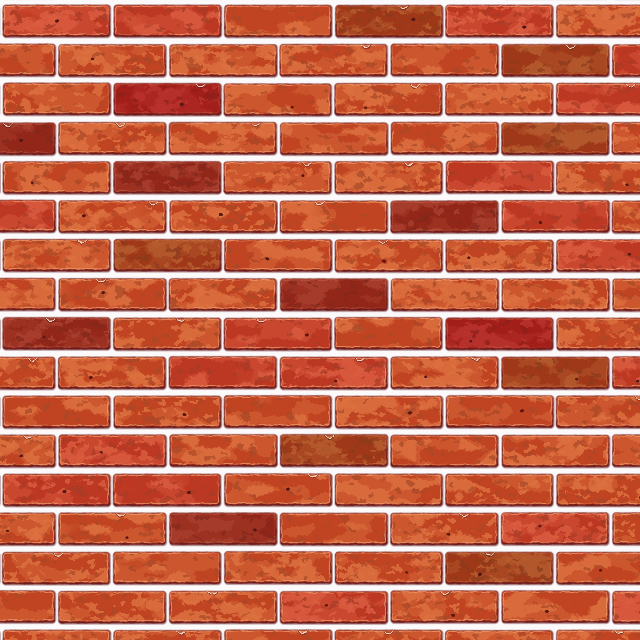
A WebGL 2 fragment shader for this texture:

```glsl
#version 300 es
precision highp float;
// Running-bond brick wall with white mortar: each brick is a wobbly rounded box
// with a maroon lower-right outline, a pale inner rim and flat painted patches.
// A hash per brick picks its tint, pit and chip; patches are cellular noise.
uniform vec2 u_resolution;
out vec4 fragColor;

float hash(vec2 p) {
    vec3 q = fract(p.xyx * vec3(0.1031, 0.1030, 0.0973));
    q += dot(q, q.yzx + 33.33);
    return fract((q.x + q.y) * q.z);
}

// Cellular noise: the random tone of nearby cells, blended softly at borders.
float cellular(vec2 p) {
    vec2 base = floor(p);
    float tone = 0.0, total = 0.0;
    for (int y = -1; y <= 1; y++)
        for (int x = -1; x <= 1; x++) {
            vec2 c = base + vec2(x, y);
            vec2 r = c + vec2(hash(c), hash(c + 57.0)) - p;
            float w = exp(-9.0 * dot(r, r));
            tone += w * hash(c + 113.0);
            total += w;
        }
    return tone / total;
}

// Layered sines that give edges and patches a ragged outline.
vec2 ragged(vec2 p) {
    return sin(p.yx * vec2(310.0, 230.0) + 2.0 * sin(p * 170.0))
         + 0.6 * sin(p.yx * 710.0 + 2.0 * sin(p * 530.0));
}

float roundedBox(vec2 p, vec2 halfSize, float radius) {
    vec2 q = abs(p) - halfSize + radius;
    return length(max(q, 0.0)) + min(max(q.x, q.y), 0.0) - radius;
}

vec3 brickTint(float pick) {
    if (pick < 0.06) return vec3(0.61, 0.19, 0.13);
    if (pick < 0.09) return vec3(0.67, 0.15, 0.13);
    if (pick < 0.14) return vec3(0.66, 0.28, 0.13);
    if (pick < 0.32) return vec3(0.79, 0.28, 0.18);
    return vec3(0.80, 0.34, 0.18);
}

void main() {
    vec2 p = gl_FragCoord.xy / u_resolution.y;
    p.y = 1.0 - p.y;
    float px = 1.0 / u_resolution.y;

    // Brick layout, counted from the top; odd rows shift by half a brick.
    vec2 cell = 1.0 / vec2(5.78, 16.39);
    float row = floor(p.y / cell.y - 0.045);
    float shift = 0.01 + 0.505 * mod(row, 2.0);
    float column = floor(p.x / cell.x - shift);
    vec2 id = vec2(column, row) + 31.0;
    vec2 q = p - cell * (vec2(column + shift, row + 0.045) + 0.5);
    q += 0.0014 * (vec2(hash(id + 3.0), hash(id + 5.0)) - 0.5);

    // Outline, and a smaller box moved up and left that leaves a dark lip.
    vec2 seed = 7.0 * vec2(hash(id + 11.0), hash(id + 13.0));
    vec2 wobble = ragged(q + seed);
    vec2 halfSize = vec2(0.0836, 0.0249);
    float outer = roundedBox(q, halfSize, 0.0045) + 0.0003 * wobble.x;
    float face = roundedBox(q + vec2(0.0004, 0.0010), halfSize - vec2(0.0013, 0.0016), 0.004)
               + 0.0005 * wobble.y;

    // Mortar with a soft mauve shade around the brick.
    float halo = roundedBox(q - vec2(0.0004, 0.0006), halfSize, 0.005);
    vec3 color = mix(vec3(0.62, 0.45, 0.46), vec3(0.985, 0.975, 0.98),
                     smoothstep(-0.0005, 0.0030, halo));

    // Painted patches: broad dark and light areas, then small flecks.
    float pick = hash(id);
    vec3 tint = brickTint(pick);
    vec2 paint = q + seed + 0.0016 * wobble;
    float broad = cellular(paint * vec2(28.0, 62.0));
    float fleck = cellular(paint * vec2(95.0, 170.0) + 19.0);
    float slope = q.x * 1.2 * (hash(id + 17.0) - 0.2);
    vec3 body = mix(tint, tint * vec3(0.94, 0.78, 0.74), smoothstep(0.56, 0.60, broad + slope));
    vec3 pale = tint * vec3(1.08, 1.30, 1.38);
    body = mix(body, pale, 0.75 * smoothstep(0.30, 0.26, broad + slope));
    float flecked = step(0.45, hash(id + 23.0));
    body = mix(body, pale, 0.8 * flecked * smoothstep(0.74, 0.80, fleck));
    body = mix(body, tint * 0.82, 0.7 * smoothstep(0.17, 0.12, fleck));

    // Broken pale rim just inside the face, weaker on dark bricks.
    float rim = smoothstep(0.0015, 0.0003, abs(face + 0.0014));
    rim *= 0.35 + 0.65 * smoothstep(0.30, 0.60, cellular(paint * 75.0 + 41.0));
    body = mix(body, vec3(0.93, 0.59, 0.41), rim * (pick < 0.14 ? 0.25 : 0.8));

    // A small pit on some bricks.
    vec2 pit = vec2(0.10 * hash(id + 29.0) - 0.05, 0.018 * hash(id + 37.0) - 0.004);
    float pitDistance = length((q - pit) * vec2(0.8, 1.0)) + 0.0004 * wobble.x;
    body = mix(body, vec3(0.34, 0.09, 0.07),
               step(0.5, hash(id + 43.0)) * smoothstep(0.0029, 0.0015, pitDistance));

    // A curved chip with a pale edge near the top of other bricks.
    float along = q.x - 0.10 * hash(id + 47.0) + 0.03;
    float curve = q.y + halfSize.y - 0.0055 + 90.0 * along * along + 0.0008 * wobble.y;
    float chipped = step(0.62, hash(id + 53.0)) * smoothstep(0.011, 0.007, abs(along));
    body = mix(body, tint * 0.68, chipped * smoothstep(0.0014, 0.0004, abs(curve - 0.0014)));
    body = mix(body, vec3(0.96, 0.81, 0.76), chipped * smoothstep(0.0012, 0.0004, abs(curve)));

    // Lip under the face, then the whole brick over the mortar.
    vec3 lip = mix(vec3(0.44, 0.11, 0.11), vec3(0.62, 0.25, 0.20), smoothstep(0.01, -0.024, q.y));
    vec3 brick = mix(body, lip, smoothstep(-0.0007 - px * 0.5, 0.0004 + px * 0.5, face));
    color = mix(color, brick, smoothstep(0.0005 + px * 0.5, -0.0005 - px * 0.5, outer));
    fragColor = vec4(color, 1.0);
}
```
